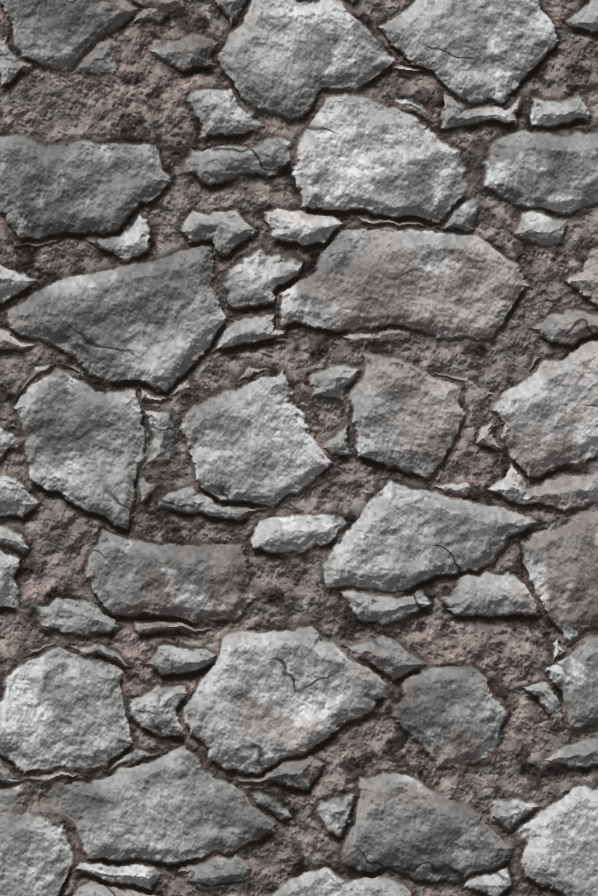
A Shadertoy shader for this texture:

```glsl
// Old rubble wall: rough grey stones of mixed size bedded in brownish, crumbly mortar.
#define BIG_CELL vec2(0.34, 0.225)
#define SMALL_CELL vec2(0.16, 0.09)
#define JOINT 0.008
#define BEVEL 0.009
#define ROUGHNESS 0.024
#define RELIEF 0.95
#define STONE_DARK vec3(0.355, 0.352, 0.346)
#define STONE_PALE vec3(0.635, 0.638, 0.635)
#define LICHEN vec3(0.76, 0.77, 0.77)
#define MORTAR vec3(0.440, 0.412, 0.400)
#define RUST vec3(0.52, 0.465, 0.445)
#define CREVICE vec3(0.085, 0.070, 0.062)

float hash(vec2 p) {
    vec3 q = fract(vec3(p.xyx) * 0.1031);
    q += dot(q, q.yzx + 33.33);
    return fract((q.x + q.y) * q.z);
}

float noise(vec2 p) {
    vec2 i = floor(p), f = fract(p);
    f = f * f * (3.0 - 2.0 * f);
    return mix(mix(hash(i), hash(i + vec2(1, 0)), f.x),
               mix(hash(i + vec2(0, 1)), hash(i + vec2(1, 1)), f.x), f.y);
}

float fbm(vec2 p, int octaves) {
    float sum = 0.0, amp = 0.5;
    for (int i = 0; i < octaves; i++) {
        sum += amp * noise(p);
        p = mat2(1.68, 1.26, -1.26, 1.68) * p + 17.3;
        amp *= 0.55;
    }
    return sum;
}

// Distance to a random six-sided stone.
float stoneShape(vec2 q, vec2 halfSize, vec2 seed) {
    float d = -1.0;
    for (int i = 0; i < 6; i++) {
        vec2 key = seed + float(i) * vec2(7.0, 13.0);
        float angle = (float(i) + 0.9 * hash(key)) * 6.2832 / 6.0;
        vec2 n = vec2(cos(angle), sin(angle));
        float reach = mix(0.60, 1.0, hash(key + 51.0));
        d = max(d, (dot(q / halfSize, n) - reach) / length(n / halfSize));
    }
    return d;
}

// Uneven courses of stones: x = distance, y = stone id.
vec2 courses(vec2 p, vec2 cell, float seed) {
    float nearest = 1.0, second = 1.0, id = 0.0;
    for (int j = -1; j <= 1; j++) {
        float row = floor(p.y / cell.y) + float(j);
        float rowHash = hash(vec2(row + 40.0, seed));
        float width = cell.x * mix(0.75, 1.25, rowHash);
        float shift = rowHash * 7.0;
        for (int i = -1; i <= 1; i++) {
            float col = floor(p.x / width + shift) + float(i);
            vec2 key = vec2(col + 60.0, row * 3.0 + 90.0 + seed);
            vec2 jitter = vec2(hash(key), hash(key + 23.0)) - 0.5;
            vec2 center = vec2((col + 0.5 - shift + 0.3 * jitter.x) * width,
                               (row + 0.5 + 0.4 * jitter.y) * cell.y);
            vec2 halfSize = 0.5 * vec2(width, cell.y)
                          * mix(vec2(0.76), vec2(1.24), vec2(hash(key + 5.0), hash(key + 9.0)));
            float d = stoneShape(p - center, halfSize, key);
            if (d < nearest) { second = nearest; nearest = d; id = hash(key + 77.0); }
            else second = min(second, d);
        }
    }
    return vec2(max(nearest, 0.5 * (nearest - second) + JOINT), id);
}

// Large stones, with some small ones wedged into the gaps.
vec2 stones(vec2 p) {
    vec2 ragged = vec2(fbm(p * 12.0, 5), fbm(p * 12.0 + 31.0, 5)) - 0.5;
    p += 0.046 * ragged;
    vec2 big = courses(p, BIG_CELL, 3.0);
    vec2 small = courses(p, SMALL_CELL, 411.0);
    small.x = max(small.x, JOINT - big.x) + 0.003 + 0.1 * step(small.y, 0.25);
    return big.x < small.x ? big : small;
}

float surfaceHeight(vec2 p, vec2 stone) {
    float face = BEVEL * smoothstep(0.0, 0.026, -stone.x);
    vec2 q = mat2(0.8, 0.6, -0.6, 0.8) * p + stone.y * 19.0;
    face += 0.022 * abs(fbm(q * 7.0, 2) - 0.4) + ROUGHNESS * fbm(q * 13.0, 5);
    float bed = 0.023 * fbm(p * 30.0, 4) - 0.004;
    return mix(bed, face, smoothstep(0.005, -0.005, stone.x));
}

void mainImage(out vec4 fragColor, in vec2 fragCoord) {
    vec2 p = fragCoord / iResolution.x;
    vec2 stone = stones(p);
    float inside = smoothstep(0.003, -0.003, stone.x);

    // Light falls from above, slightly from the left.
    vec2 toLight = vec2(-0.0014, 0.0036);
    vec2 upper = p + toLight;
    float slope = (surfaceHeight(p, stone) - surfaceHeight(upper, stones(upper))) / length(toLight);
    float light = 1.0 + RELIEF * clamp(slope, -0.5, 0.26);

    // Stone faces: own tone, rust stains, pale lichen, level cracks.
    vec2 q = p + stone.y * 19.0;
    float tone = stone.y * 0.55 + 1.5 * (fbm(q * 10.0, 6) - 0.37);
    vec3 face = mix(STONE_DARK, STONE_PALE, clamp(tone, 0.0, 1.0));
    face = mix(face, RUST, 0.45 * smoothstep(0.58, 0.76, fbm(p * 4.0 + 8.0, 4)));
    face = mix(face, LICHEN, 0.6 * smoothstep(0.62, 0.74, fbm(q * 10.0 + 50.0, 5)));
    float crack = abs(fract(q.y * 6.0 + q.x * 2.0 + 1.2 * fbm(q * 7.0, 4)) - 0.5);
    face *= 1.0 - 0.5 * smoothstep(0.035, 0.0, crack) * smoothstep(0.55, 0.75, noise(q * 9.0 + 4.0));

    // Mortar: gritty and pitted.
    float grit = fbm(p * 55.0, 3);
    vec3 bed = mix(MORTAR, RUST, 0.6 * smoothstep(0.45, 0.7, fbm(p * 5.0, 3)));
    bed *= 0.62 + 0.76 * grit;
    bed *= 1.0 - 0.5 * smoothstep(0.42, 0.25, fbm(p * 24.0 + 9.0, 4));

    vec3 color = mix(bed, face, inside) * light;
    color *= 0.90 + 0.20 * noise(p * 170.0);

    // Deep joints and the shadow cast beneath each stone.
    float overhang = smoothstep(0.005, -0.008, stones(p + vec2(-0.003, 0.015)).x);
    float depth = smoothstep(0.25, 0.55, fbm(p * 8.0 + 20.0, 3));
    float contact = smoothstep(0.014, 0.0, stone.x);
    float shade = (1.0 - inside) * max(0.95 * overhang, 0.55 * contact) * mix(0.4, 1.0, depth);
    color = mix(color, CREVICE, shade);

    fragColor = vec4(clamp(color, 0.0, 1.0), 1.0);
}
```
